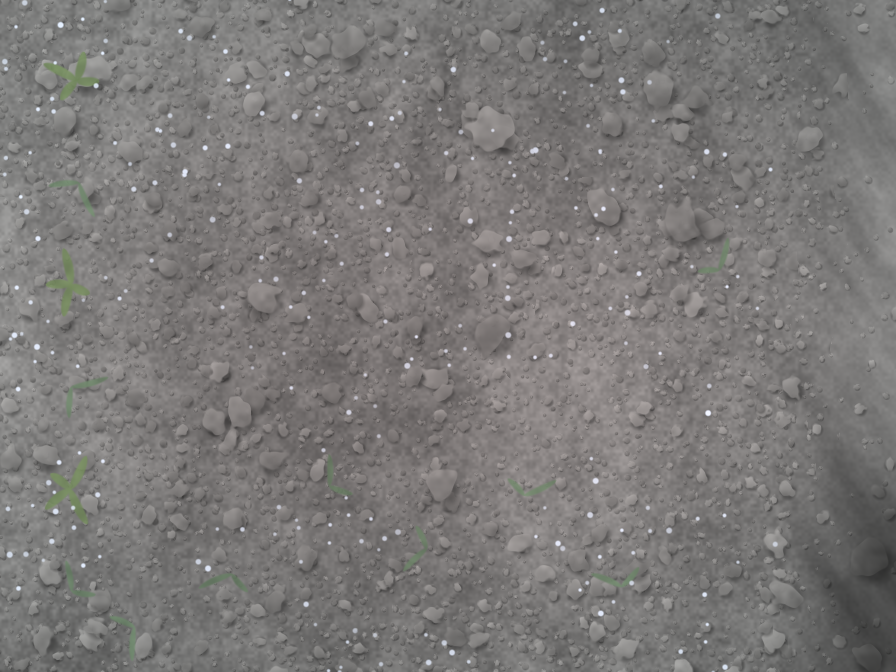
This texture is drawn by a Shadertoy shader. Its source:

```glsl
// Dry field soil seen from above: crumbly ground with faint vertical furrows,
// layers of lit clods, pale granules, thin seedlings and a smooth wiped strip
// at the right. Clods and granules are scattered on jittered grids.
#define SOIL vec3(0.476, 0.471, 0.470)
#define CLOD vec3(0.550, 0.543, 0.540)
#define GRANULE vec3(0.88, 0.91, 0.98)
#define LEAF_DULL vec3(0.40, 0.49, 0.39)
#define LEAF_BRIGHT vec3(0.43, 0.51, 0.33)
#define SOFTNESS 0.0021
#define GRAIN 0.15
#define SHADOW 0.29
#define GRANULE_CELL 0.031
#define GRANULE_COVER 0.46
#define PLANTS 13

vec2 hash2(vec2 p) {
    vec3 q = fract(p.xyx * vec3(0.1031, 0.1030, 0.0973));
    q += dot(q, q.yzx + 33.33);
    return fract((q.xx + q.yz) * q.zy);
}

float noise(vec2 p) {
    vec2 i = floor(p), f = fract(p);
    f = f * f * (3.0 - 2.0 * f);
    float low = mix(hash2(i).x, hash2(i + vec2(1, 0)).x, f.x);
    float high = mix(hash2(i + vec2(0, 1)).x, hash2(i + vec2(1, 1)).x, f.x);
    return mix(low, high, f.y);
}

float fbm(vec2 p) {
    float sum = 0.0, amp = 0.5;
    for (int i = 0; i < 4; i++) {
        sum += amp * noise(p);
        p = mat2(1.6, 1.2, -1.2, 1.6) * p + 7.3;
        amp *= 0.5;
    }
    return sum;
}

mat2 turn(float a) { return mat2(cos(a), sin(a), -sin(a), cos(a)); }

// One layer of irregular clods, each with a cast shadow and light from above
vec3 addClods(vec3 col, vec2 p, float cell, float cover, float seed) {
    vec2 base = floor(p / cell);
    for (int j = -1; j <= 1; j++)
    for (int i = -1; i <= 1; i++) {
        vec2 id = base + vec2(i, j);
        vec2 spot = hash2(id + seed), kind = hash2(id + seed + 37.7);
        if (kind.x > cover) continue;
        vec2 d = p - (id + spot) * cell;
        float r = cell * mix(0.16, 0.37, kind.y * kind.y);
        vec2 shape = turn(kind.x * 90.0) * d / r * vec2(0.88, 1.15);
        float dist = length(shape) + 0.65 * (noise(shape * 1.7 + id * 7.1) - 0.5);
        float shade = 1.0 - smoothstep(0.65, 1.4, length(d / r - vec2(0.16, -0.28)));
        float soft = SOFTNESS / r;
        float mask = 1.0 - smoothstep(1.0 - soft, 1.0 + soft, dist);
        float light = 0.97 + 0.10 * dot(d / r, vec2(-0.4, 0.9))
                    + 0.22 * (spot.y - 0.5) + 0.17 * (noise(p * 95.0) - 0.5);
        col *= 1.0 - SHADOW * shade;
        col = mix(col, CLOD * light, mask * 0.88);
    }
    return col;
}

// Small pale granules gathered in loose clusters
float granules(vec2 p) {
    float glow = 0.0;
    vec2 base = floor(p / GRANULE_CELL);
    for (int j = -1; j <= 1; j++)
    for (int i = -1; i <= 1; i++) {
        vec2 id = base + vec2(i, j);
        vec2 spot = hash2(id + 211.0), kind = hash2(id + 317.0);
        float cover = GRANULE_COVER * smoothstep(0.25, 0.75, noise(id * 0.33 + 5.0));
        cover *= 1.0 - smoothstep(0.95, 1.2, id.x * GRANULE_CELL);
        float r = mix(0.0023, 0.0045, kind.y * kind.y);
        float d = length(p - (id + spot) * GRANULE_CELL);
        float dotMask = 1.0 - smoothstep(r - 0.0016, r + 0.0016, d);
        glow = max(glow, dotMask * step(kind.x, cover) * mix(0.6, 1.0, spot.x));
    }
    return glow;
}

// A slightly bent leaf, pointed at both ends, growing from the origin along x
float leaf(vec2 p, float len, float width) {
    float t = clamp(p.x / len, 0.0, 1.0);
    p.y -= 0.12 * len * t * t;
    float d = length(vec2(p.x - t * len, p.y)) - width * sqrt(t * (1.0 - t)) * 2.0;
    return 1.0 - smoothstep(-SOFTNESS, SOFTNESS, d);
}

// Seedlings: a row near the left edge, then strays over the rest
vec3 addPlants(vec3 col, vec2 p) {
    for (int i = 0; i < PLANTS; i++) {
        float n = float(i);
        vec2 h = hash2(vec2(n, 19.0)), k = hash2(vec2(n, 71.0));
        bool inRow = i < 6;
        vec2 root = inRow ? vec2(0.11 + 0.02 * (h.x - 0.5), 0.12 + 0.152 * n)
                          : vec2(0.2 + 0.145 * (n - 6.0), 0.05 + 0.8 * h.y * h.y);
        float bright = inRow ? step(0.5, fract(n * 0.5 + 0.1)) : 0.0;
        float count = 2.0 + 2.0 * bright;
        for (float m = 0.0; m < count; m++) {
            float a = k.x * 6.28 + m * (bright > 0.5 ? 1.35 : 1.9) + 0.5 * h.x;
            float len = mix(0.030, 0.058, fract(k.y + m * 0.37));
            float mask = leaf((p - root) * turn(a), len, mix(0.0045, 0.0068, bright));
            vec3 green = mix(LEAF_DULL, LEAF_BRIGHT, bright * 0.85);
            col = mix(col, green * (0.92 + 0.2 * noise(p * 60.0)), mask * 0.85);
        }
    }
    return col;
}

void mainImage(out vec4 fragColor, in vec2 fragCoord) {
    vec2 p = fragCoord / iResolution.y;
    float aspect = iResolution.x / iResolution.y;
    float wiped = smoothstep(-0.2, -0.06, p.x - aspect + 0.12 * (fbm(p * 4.0) - 0.5));

    // Ground: broad patches, furrows and fine crumbs
    float tone = 1.0 + 0.34 * (fbm(p * 3.5) - 0.47);
    tone += 0.035 * sin(p.x * 34.0 + 2.0 * noise(p * 3.0));
    float crumbs = GRAIN * (noise(p * 110.0) + noise(p * 210.0) - 1.0);
    crumbs += 0.28 * (fbm(p * 24.0) - 0.47);
    vec3 col = SOIL * (tone + crumbs * (1.0 - 0.55 * wiped));

    // Clods from crumbs to lumps, rarer on the wiped strip
    float keep = 1.0 - 0.8 * wiped;
    float patches = smoothstep(0.2, 0.75, noise(p * 6.0 + 3.0));
    col = addClods(col, p, 0.014, 0.50 * keep, 11.0);
    col = addClods(col, p, 0.026, mix(0.25, 0.65, patches) * keep, 53.0);
    col = addClods(col, p, 0.050, 0.42 * keep, 97.0);
    col = addClods(col, p, 0.082, 0.24 * keep, 149.0);

    // Smooth diagonal streaks
    vec2 along = turn(0.95) * p;
    float streak = fbm(along * vec2(5.0, 24.0)) - 0.42;
    col *= 1.0 + 0.55 * wiped * streak;

    col = addPlants(col, p);
    col = mix(col, GRANULE, granules(p));

    // Warm middle, cooler rim, broad light and a dark lower right corner
    float rim = length((p - vec2(0.5 * aspect, 0.5)) / vec2(aspect, 1.0));
    col *= mix(vec3(1.03, 0.995, 0.99), vec3(0.98, 0.995, 0.99), smoothstep(0.1, 0.65, rim));
    col *= 1.01 + 0.14 * (noise(p * 2.2 + 9.0) - 0.5);
    col *= 1.0 - 0.45 * smoothstep(0.32, 0.0, length((p - vec2(aspect, 0.08)) * vec2(1.6, 0.8)));
    fragColor = vec4(col, 1.0);
}
```
